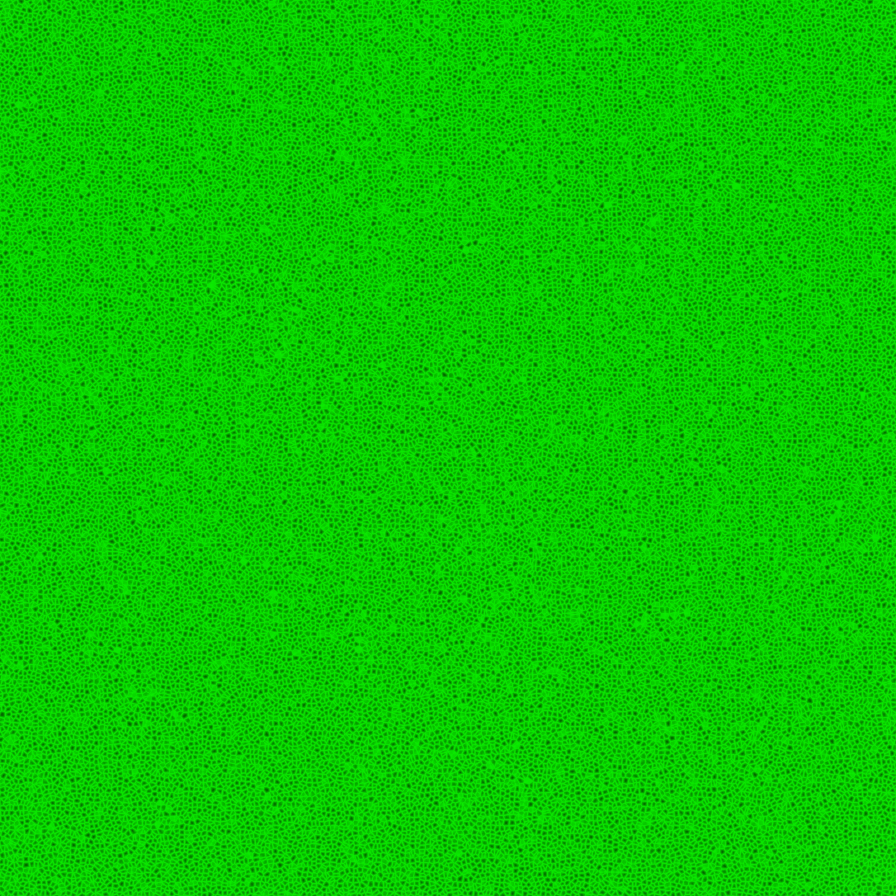
This texture is drawn by a Shadertoy shader. Its source:

```glsl
const float CELLS_ACROSS = 190.0;
const vec3 RIM_GREEN = vec3(0.040, 0.925, 0.0);
const vec3 CORE_GREEN = vec3(0.018, 0.395, 0.0);

vec2 hash22(vec2 cell) {
    vec2 mixed = vec2(dot(cell, vec2(127.1, 311.7)), dot(cell, vec2(269.5, 183.3)));
    return fract(sin(mixed) * 43758.5453);
}

// Gap between the two nearest seeds: zero on cell borders, large in cell cores
float cellDepth(vec2 p) {
    vec2 cell = floor(p);
    float nearest = 8.0;
    float second = 8.0;
    for (int y = -1; y <= 1; y++) {
        for (int x = -1; x <= 1; x++) {
            vec2 neighbour = cell + vec2(x, y);
            float d = distance(p, neighbour + hash22(neighbour));
            second = min(second, max(nearest, d));
            nearest = min(nearest, d);
        }
    }
    return second - nearest;
}

vec3 cellColor(vec2 uv, float cellsAcross) {
    float depth = cellDepth(uv * cellsAcross);
    return mix(RIM_GREEN, CORE_GREEN, clamp(depth, 0.0, 1.0));
}

void mainImage(out vec4 fragColor, in vec2 fragCoord) {
    // Four close samples soften the borders without blurring the grain
    vec3 color = vec3(0.0);
    for (int i = 0; i < 4; i++) {
        vec2 offset = (vec2(i % 2, i / 2) - 0.5) * 0.4;
        vec2 uv = (fragCoord + offset) / iResolution.y;
        color += 0.25 * cellColor(uv, CELLS_ACROSS);
    }
    fragColor = vec4(color, 1.0);
}
```
